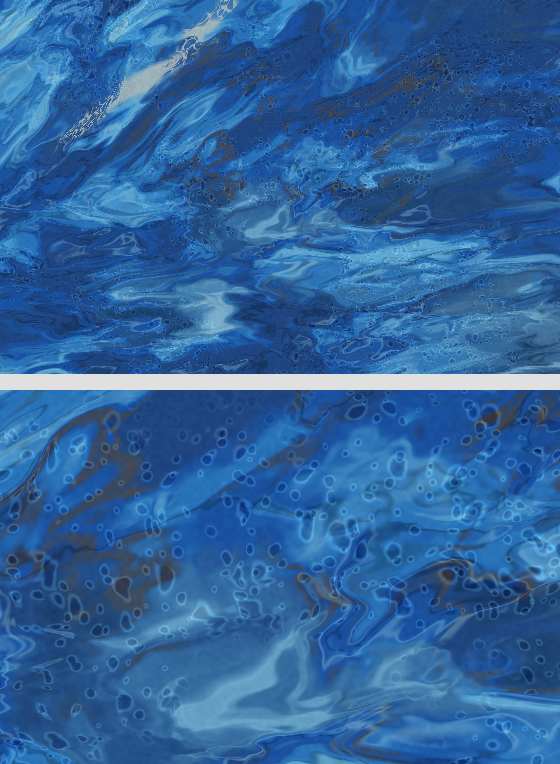
Top: the whole. Bottom: its middle third, enlarged.
A WebGL 1 fragment shader for this background:

```glsl
precision highp float;
// Poured blue paint: folded streaks, a diagonal pale lace band, amber flecks and small cells.
uniform vec2 u_resolution;

const vec3 NAVY = vec3(0.12, 0.27, 0.50);
const vec3 DEEP = vec3(0.10, 0.32, 0.63);
const vec3 MID = vec3(0.16, 0.45, 0.72);
const vec3 BRIGHT = vec3(0.25, 0.58, 0.81);
const vec3 PALE = vec3(0.50, 0.73, 0.83);
const vec3 CREAM = vec3(0.70, 0.73, 0.71);
const vec3 SLATE = vec3(0.22, 0.37, 0.51);
const vec3 AMBER = vec3(0.30, 0.27, 0.25);

float hash(vec2 p) {
  vec3 v = fract(p.xyx * 0.1031);
  v += dot(v, v.yzx + 33.33);
  return fract((v.x + v.y) * v.z);
}

vec2 hash2(vec2 p) {
  return vec2(hash(p), hash(p + 41.7));
}

float noise(vec2 p) {
  vec2 i = floor(p), f = fract(p);
  f = f * f * (3.0 - 2.0 * f);
  return mix(mix(hash(i), hash(i + vec2(1.0, 0.0)), f.x),
             mix(hash(i + vec2(0.0, 1.0)), hash(i + 1.0), f.x), f.y);
}

float fbm(vec2 p) {
  float sum = 0.0, amp = 0.48;
  for (int i = 0; i < 4; i++) {
    sum += amp * noise(p);
    p = mat2(1.6, 1.2, -1.2, 1.6) * p + 13.1;
    amp *= 0.56;
  }
  return sum;
}

vec2 turn(vec2 p, float angle) {
  float c = cos(angle), s = sin(angle);
  return vec2(c * p.x + s * p.y, c * p.y - s * p.x);
}

float blob(vec2 p, vec2 center, vec2 radius) {
  vec2 v = (p - center) / radius;
  return exp(-dot(v, v));
}

float line(float value, float width) {
  return 1.0 - smoothstep(0.0, width, abs(value));
}

// Folded streaks along an angle: x = paint height, y = vein field, z = fine filigree.
vec3 streaks(vec2 p, float angle, float seed) {
  vec2 q = turn(p, angle) * vec2(2.0, 5.6) + seed;
  vec2 bend = vec2(fbm(q), fbm(q + 7.3)) - 0.5;
  vec2 r = q * 2.0 + 3.0 * bend;
  vec2 fold = vec2(fbm(r + 1.7), fbm(r + 9.2)) - 0.5;
  return vec3(fbm(q * 1.9 + 2.0 * bend + 2.4 * fold + 20.0),
              fbm(q * 2.2 + 1.5 * bend + 2.8 * fold + 31.0),
              fbm(q * 3.6 + 3.0 * bend + 3.2 * fold + 47.0));
}

// Nearest and second nearest cell distance, and a random value of the nearest cell.
vec3 cells(vec2 p) {
  vec3 near = vec3(8.0, 8.0, 0.0);
  for (int y = -1; y <= 1; y++) {
    for (int x = -1; x <= 1; x++) {
      vec2 id = floor(p) + vec2(float(x), float(y));
      float d = length(id + 0.15 + 0.7 * hash2(id) - p);
      if (d < near.x) near = vec3(d, near.x, hash(id + 9.4));
      else near.y = min(near.y, d);
    }
  }
  return near;
}

vec3 paintRamp(float t) {
  vec3 color = mix(NAVY, DEEP, smoothstep(0.26, 0.42, t));
  color = mix(color, MID, smoothstep(0.44, 0.58, t));
  color = mix(color, BRIGHT, smoothstep(0.64, 0.80, t));
  return mix(color, PALE, smoothstep(0.86, 1.10, t));
}

// Round spots of varied size: a light rim around a darker core.
float spots(vec2 p) {
  vec3 cell = cells(p);
  float radius = 0.10 + 0.28 * fract(cell.z * 7.0);
  float core = 1.0 - smoothstep(radius - 0.12, radius, cell.x);
  return step(0.62, cell.z) * (line(cell.x - radius, 0.13) - 0.6 * core);
}

void main() {
  vec2 p = gl_FragCoord.xy / u_resolution.y;
  float patches = fbm(p * vec2(2.5, 4.0) + 50.0);

  // Diagonal flow above, nearly level flow below.
  float slant = smoothstep(-0.10, 0.10, p.y - 0.5 - 0.1 * p.x + 0.3 * (patches - 0.5));
  slant *= 1.0 - 0.8 * smoothstep(1.05, 1.45, p.x);
  vec3 flow = mix(streaks(p, 0.08, 3.0), streaks(p, 0.70, 17.0), slant);
  vec2 wobble = flow.xy - 0.5;

  // Broad light and dark areas.
  float light = 0.17 * blob(p, vec2(0.10, 0.85), vec2(0.42, 0.28))
              + 0.13 * blob(p, vec2(0.25, 0.22), vec2(0.40, 0.26))
              + 0.13 * blob(p, vec2(1.40, 0.20), vec2(0.40, 0.22))
              - 0.19 * blob(p, vec2(1.30, 0.86), vec2(0.40, 0.28))
              - 0.08 * blob(p, vec2(0.65, 0.55), vec2(0.35, 0.18));
  float calm = blob(p, vec2(1.35, 0.85), vec2(0.45, 0.30));
  float fine = (flow.z - 0.5) * (1.0 - 0.5 * calm);
  float tone = 0.46 + 1.35 * wobble.x + 0.3 * wobble.y + 0.95 * fine + light;
  vec3 color = paintRamp(tone);

  // Greyed paint in the lower right and in drifting patches.
  float grey = 0.9 * blob(p, vec2(1.54, 0.05), vec2(0.32, 0.22));
  grey += 0.55 * smoothstep(0.54, 0.66, flow.y) * (1.0 - 0.5 * slant);
  color = mix(color, SLATE + 0.4 * (wobble.x + fine), clamp(grey, 0.0, 0.8));

  // Thin amber webs and dark seams in the middle.
  float amberArea = blob(p, vec2(0.85, 0.62), vec2(0.55, 0.45));
  float amber = line(flow.z - 0.46, 0.06) * smoothstep(0.47, 0.58, fbm(p * 5.0 + 64.0));
  amber *= amberArea * (1.0 - smoothstep(0.42, 0.58, tone));
  color = mix(color, AMBER, 0.9 * amber);
  color *= 1.0 - 0.22 * line(flow.y - 0.44, 0.025);

  // Pale veins and foam, strongest in the lighter paint.
  float veinArea = smoothstep(0.40, 0.60, fbm(p * vec2(3.0, 5.0) + 92.0) + 0.6 * light);
  float vein = line(flow.y - 0.53, 0.030) + 0.7 * line(flow.x - 0.56, 0.025);
  color = mix(color, PALE, clamp(0.42 * vein * veinArea, 0.0, 0.55));
  float foam = smoothstep(0.57, 0.66, flow.z) * smoothstep(0.48, 0.58, flow.x + 0.5 * light);
  color = mix(color, PALE, 0.45 * foam * (1.0 - calm));

  // Scattered round cells in two sizes.
  float spotArea = smoothstep(0.44, 0.60, fbm(p * 4.0 + 110.0));
  float spotted = spots(p * 42.0 + 4.0 * wobble) + spots(p * 75.0 + 3.0 * wobble + 30.0);
  color += 0.11 * spotArea * spotted * vec3(0.6, 1.0, 1.0);

  // Diagonal lace band: pale webbing around open cells.
  vec2 band = turn(p - vec2(0.06, 0.53), 0.68);
  band.y += 0.08 * (fbm(band * vec2(6.0, 9.0) + 5.0) - 0.5) + 0.06 * wobble.y;
  float reach = smoothstep(0.0, 0.25, band.x) * (1.0 - smoothstep(0.74, 0.90, band.x));
  float bandArea = reach * exp(-pow(band.y / 0.034, 2.0));
  vec3 web = cells(band * vec2(26.0, 48.0) + 7.0 * wobble);
  float lace = 1.0 - smoothstep(0.04, 0.30, web.y - web.x);
  lace = max(lace, 0.8 * smoothstep(0.54, 0.62, flow.z));
  color = mix(color, SLATE + 0.10, 0.3 * bandArea);
  color = mix(color, CREAM, 0.9 * lace * smoothstep(0.25, 0.80, bandArea));

  // Fine canvas grain.
  color += 0.03 * (noise(p * 260.0) - 0.5);
  gl_FragColor = vec4(clamp(color, 0.0, 1.0), 1.0);
}
```
